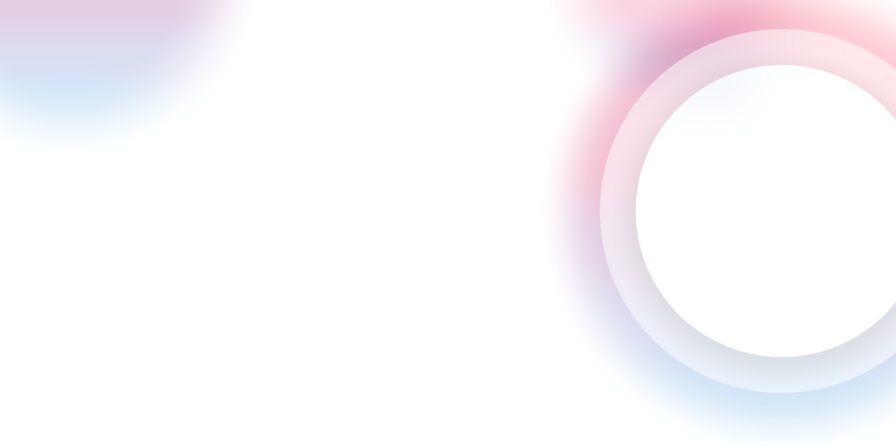
This background is drawn by a WebGL 1 fragment shader. Its source:

```glsl
precision highp float;
// White backdrop with soft pastel glows and a translucent ring around a white disc.
uniform vec2 u_resolution;

// Lengths are in canvas heights, origin at the lower left.
const vec2 RING_CENTER = vec2(1.745, 0.529);
const float RING_RADIUS = 0.406;
const float DISC_RADIUS = 0.326;
const vec2 HALO_FADE = vec2(0.400, 0.550);
const float RING_VEIL = 0.52;

const vec2 CORNER_CENTER = vec2(0.156, 1.078);
const vec2 CORNER_FADE = vec2(0.250, 0.440);
const vec2 CLOUD_CENTER = vec2(1.550, 1.065);
const vec2 CLOUD_FADE = vec2(0.150, 0.360);

const vec2 SHADOW_OFFSET = vec2(0.0, -0.018);
const float SHADOW_SPREAD = 0.065;
const vec3 SHADOW_TINT = vec3(0.930, 0.930, 0.925);

const vec3 WHITE = vec3(1.0);
const vec3 PINK = vec3(0.955, 0.760, 0.830);
const vec3 SALMON = vec3(1.000, 0.800, 0.830);
const vec3 ROSE = vec3(0.980, 0.830, 0.880);
const vec3 MAUVE = vec3(0.890, 0.815, 0.895);
const vec3 LAVENDER = vec3(0.865, 0.865, 0.945);
const vec3 BLUE = vec3(0.820, 0.900, 0.970);

// Strength of a round glow: one inside fade.x, zero beyond fade.y.
float glow(vec2 p, vec2 center, vec2 fade) {
  return 1.0 - smoothstep(fade.x, fade.y, length(p - center));
}

// Antialiased coverage of a disc.
float disc(float distanceToCenter, float radius, float pixel) {
  return 1.0 - smoothstep(-pixel, pixel, distanceToCenter - radius);
}

// Halo colour, from blue at the bottom to pink and salmon at the top.
vec3 haloColor(vec2 p) {
  vec3 top = mix(PINK, SALMON, smoothstep(1.58, 1.90, p.x));
  vec3 color = mix(BLUE, LAVENDER, smoothstep(0.10, 0.29, p.y));
  color = mix(color, MAUVE, smoothstep(0.27, 0.46, p.y));
  return mix(color, top, smoothstep(0.44, 0.64, p.y));
}

// Corner colour, from blue at its lower rim to mauve at the top.
vec3 cornerColor(vec2 p) {
  float lavender = smoothstep(0.78, 0.90, p.y + 0.25 * max(p.x - 0.20, 0.0));
  vec3 color = mix(BLUE, LAVENDER, lavender);
  return mix(color, MAUVE, smoothstep(0.87, 0.99, p.y));
}

void main() {
  vec2 p = gl_FragCoord.xy / u_resolution.y;
  float pixel = 0.75 / u_resolution.y;
  float d = length(p - RING_CENTER);

  // Soft glows on white
  vec3 color = mix(WHITE, cornerColor(p), glow(p, CORNER_CENTER, CORNER_FADE));
  color *= mix(WHITE, haloColor(p), glow(p, RING_CENTER, HALO_FADE));
  vec3 cloud = mix(LAVENDER, ROSE, smoothstep(0.84, 0.98, p.y));
  cloud = mix(cloud, WHITE, smoothstep(1.58, 1.80, p.x) * 0.6);
  color *= mix(WHITE, cloud, glow(p, CLOUD_CENTER, CLOUD_FADE));

  // Translucent ring, shaded by the disc above it
  vec3 ring = mix(color, WHITE, RING_VEIL);
  vec2 shadowFade = DISC_RADIUS + vec2(-0.02, SHADOW_SPREAD);
  float shadow = glow(p, RING_CENTER + SHADOW_OFFSET, shadowFade);
  ring *= mix(WHITE, SHADOW_TINT, shadow);
  color = mix(color, ring, disc(d, RING_RADIUS, pixel));

  // White disc with a faint cool tint near its top
  float sheen = glow(p, vec2(1.58, 0.86), vec2(0.0, 0.20));
  vec3 face = mix(WHITE, vec3(0.955, 0.970, 1.0), sheen);
  color = mix(color, face, disc(d, DISC_RADIUS, pixel));

  gl_FragColor = vec4(color, 1.0);
}
```
